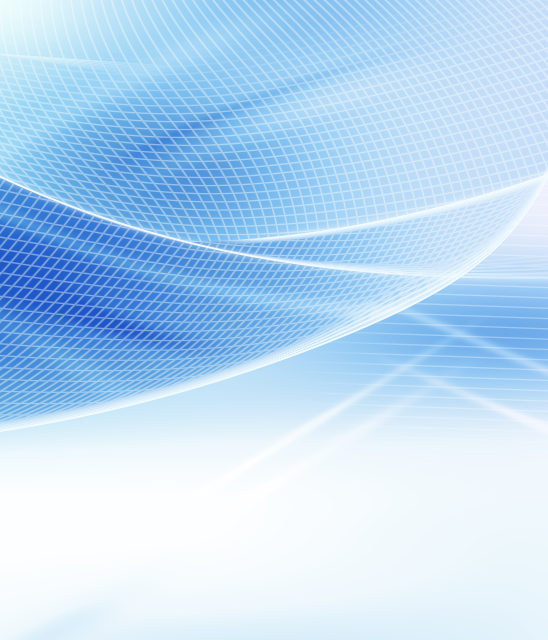
Give the GLSL for this background, as a Shadertoy shader.

```glsl
// Flowing blue background with curved ribbons, woven line meshes and soft light beams.
#define LINE_WIDTH 0.0010
#define UPPER_COLUMNS 54.0
#define UPPER_ROWS 18.0
#define LOWER_RISERS 36.0
#define LOWER_ROWS 54.0
#define SIDE_ROWS 62.0
#define MESH_ALPHA 0.45
#define STRANDS 6

// Ribbon curves: height as a function of x
float sweepCurve(float x) { return 0.566 + 0.158 * pow(max(1.0 - x, 0.0), 2.5); }
float rimCurve(float x) { return 0.622 + 0.105 * pow(max((x - 0.36) / 0.64, 0.0), 1.8); }
float hemCurve(float x) { return 0.327 + 0.13 * x + 0.17 * x * x + 0.097 * pow(x, 12.0); }

float blob(vec2 p, vec2 center, vec2 radius) {
    vec2 d = (p - center) / radius;
    return exp(-dot(d, d));
}

float streak(float distanceToLine, float width) {
    float d = distanceToLine / width;
    return exp(-d * d);
}

// Antialiased coverage of a thin line at a distance in canvas heights
float stroke(float d, float halfWidth) {
    return clamp(0.5 + (halfWidth - abs(d)) * iResolution.y, 0.0, 1.0);
}

// Lines at whole values of a coordinate field, of even width
float contours(float field) {
    float d = abs(fract(field - 0.5) - 0.5) / max(fwidth(field), 1e-5);
    return stroke(d / iResolution.y, LINE_WIDTH);
}

// White to deep blue, one step per unit of depth
vec3 blueRamp(float depth) {
    vec3 steps[8] = vec3[8](
        vec3(0.995, 0.998, 1.0), vec3(0.93, 0.97, 0.99), vec3(0.76, 0.89, 0.97),
        vec3(0.61, 0.82, 0.96), vec3(0.47, 0.73, 0.93), vec3(0.34, 0.61, 0.87),
        vec3(0.22, 0.48, 0.84), vec3(0.12, 0.33, 0.78));
    vec3 color = steps[0];
    for (int i = 1; i < 8; i++) color = mix(color, steps[i], clamp(depth - float(i - 1), 0.0, 1.0));
    return color;
}

float upperDepth(vec2 p) {
    float arc = p.y - 0.765 - 0.42 * (p.x - 0.26) + 0.2 * pow(p.x - 0.26, 2.0);
    float fade = smoothstep(0.15, 0.35, p.x) * smoothstep(0.85, 0.5, p.x);
    float depth = 1.9 + 3.6 * blob(p, vec2(0.28, 0.73), vec2(0.30, 0.16));
    depth += 1.8 * blob(p, vec2(0.55, 1.0), vec2(0.25, 0.10));
    depth -= blob(p, vec2(0.0, 1.0), vec2(0.2, 0.12));
    depth += fade * (0.7 * streak(arc, 0.010) - 0.6 * streak(arc + 0.045, 0.02));
    return depth - 0.5 * streak(arc - 0.12, 0.025) * smoothstep(0.8, 0.3, p.x);
}

float lowerDepth(vec2 p) {
    float x = p.x;
    float depth = 3.5 - 1.6 * smoothstep(0.5, 0.85, x);
    depth += 3.5 * blob(p, vec2(0.0, 0.57), vec2(0.48, 0.2));
    depth += 1.2 * streak(p.y - 0.58 + 0.55 * x - 0.6 * x * x, 0.018) * smoothstep(0.5, 0.25, x);
    depth -= 1.0 * streak(p.y - 0.67 + 0.42 * x - 0.28 * x * x, 0.014);
    return depth - 0.7 * streak(p.y - 0.5 + 0.5 * x, 0.025) * smoothstep(0.35, 0.1, x);
}

float outsideDepth(vec2 p) {
    float depth = 2.3 * smoothstep(0.2, 0.4, p.y) * (1.0 - 0.6 * p.x);
    depth += 3.3 * blob(p, vec2(0.95, 0.48), vec2(0.4, 0.1));
    depth += 1.0 * smoothstep(0.3, 0.95, p.x) * smoothstep(0.4, 0.15, p.y);
    // Slanted shade along the bottom
    float slant = p.y - 0.45 * p.x;
    depth += 1.5 * blob(p, vec2(0.35, -0.03), vec2(0.45, 0.11)) + 0.5 * streak(slant + 0.03, 0.03) * smoothstep(0.4, 0.1, p.x);
    // Crossing light beams
    float falling = p.y - 0.512 + 0.36 * (p.x - 0.745);
    float rising = p.y - 0.22 - 0.53 * (p.x - 0.35);
    float right = smoothstep(0.65, 0.8, p.x);
    depth -= right * (1.2 * streak(falling, 0.008) + 0.7 * streak(falling + 0.09, 0.008));
    float risingFade = smoothstep(0.92, 0.75, p.x) * smoothstep(0.3, 0.5, p.x);
    return max(depth - risingFade * (0.7 * streak(rising, 0.008) + 0.35 * streak(rising + 0.055, 0.011)), 0.0);
}

void mainImage(out vec4 fragColor, in vec2 fragCoord) {
    vec2 p = fragCoord / iResolution.xy;
    float sweep = sweepCurve(p.x), rim = rimCurve(p.x), hem = hemCurve(p.x);
    float top = max(sweep, rim);
    float aboveTop = clamp(0.5 + (p.y - top) * iResolution.y, 0.0, 1.0);
    float aboveHem = clamp(0.5 + (p.y - hem) * iResolution.y, 0.0, 1.0);
    float inside = aboveHem * (1.0 - aboveTop);
    float outside = (1.0 - aboveHem) * (1.0 - aboveTop);

    // Shaded sheets
    float depth = mix(mix(outsideDepth(p), lowerDepth(p), aboveHem), upperDepth(p), aboveTop);
    vec3 color = blueRamp(depth);
    color.g += 0.02 * (1.0 - 2.5 * p.x) * smoothstep(0.2, 0.5, p.y);

    // Upper mesh: bending columns over bowl-shaped rows
    float drop = clamp((1.0 - p.y) / 0.4, 0.0, 1.0);
    float bend = mix(0.3 * drop * drop, 0.25 * drop * (2.0 - drop), smoothstep(0.0, 0.6, p.x));
    float columns = contours((p.x - bend) * UPPER_COLUMNS);
    float bowl = 0.5 * (sweep + rim + sqrt(pow(sweep - rim, 2.0) + 0.0008));
    float level = (p.y - 0.6 - 0.65 * (bowl - 0.6)) / (0.19 + 0.1 * p.x);
    float rows = contours(level * UPPER_ROWS) * smoothstep(1.45, 0.8, level);
    float light = aboveTop * MESH_ALPHA * max(columns, rows);

    // Lower mesh: risers that bend into the hem, crossed by shallow rows
    float span = max((p.y - hem) / max(top - hem, 0.03), 0.001);
    float risers = contours((p.x - max(0.85 - 0.7 * p.x, 0.25) * sqrt(span)) * LOWER_RISERS);
    float weft = contours((p.y + 0.2 * span * p.x - 0.08 * p.x * p.x) * LOWER_ROWS);
    light = max(light, inside * MESH_ALPHA * max(risers, weft));

    // Fine lines at the right
    float side = contours((p.y + 0.03 * p.x) * SIDE_ROWS) * smoothstep(0.5, 0.8, p.x);
    light = max(light, 0.35 * outside * side * smoothstep(0.22, 0.38, p.y));

    // Ribbon strands and their glow
    for (int i = 0; i < STRANDS; i++) {
        float k = float(i);
        float hemFan = k * (0.0025 + 0.006 * streak(p.x - 0.74, 0.15));
        float sweepFan = k * 0.012 * (p.x - 0.38) * (p.x - 0.05);
        float strength = 0.95 - 0.11 * k;
        light = max(light, strength * stroke(p.y - hem - hemFan, 0.0018));
        light = max(light, strength * stroke(p.y - sweep - sweepFan, 0.0016) * (1.0 - 0.6 * smoothstep(0.6, 1.0, p.x)));
        light = max(light, strength * stroke(p.y - rim + k * 0.002 * p.x, 0.0014) * smoothstep(0.36, 0.5, p.x));
        light = max(light, 0.6 * strength * stroke(p.y - 0.915 + (0.06 + k * 0.014) * p.x, 0.0012) * smoothstep(0.36, 0.1, p.x));
    }
    float glow = 0.4 * streak(p.y - hem - 0.007, 0.010) * aboveHem + 0.3 * streak(p.y - sweep, 0.007);
    glow += 0.35 * streak(p.y - rim, 0.008) * smoothstep(0.36, 0.6, p.x);
    light = 1.0 - (1.0 - light) * (1.0 - min(glow, 0.8));
    fragColor = vec4(mix(color, vec3(0.96, 0.99, 1.0), light), 1.0);
}
```
